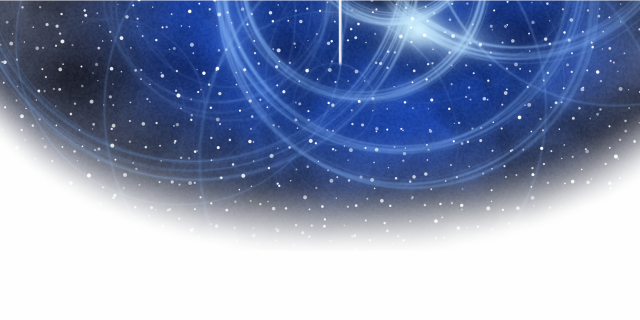
Write a WebGL 2 fragment shader that draws this background.

```glsl
#version 300 es
precision highp float;
// Luminous blue rings of fine strands over a dark nebula that melts into white.
// Each ring is a bundle of circle outlines; clouds come from layered value noise
// and stars from jittered hash grids. Units: canvas height = 1, origin lower left.
uniform vec2 u_resolution;
out vec4 fragColor;

const vec3 PAPER = vec3(0.995);
const vec3 ASH = vec3(0.25, 0.27, 0.34);
const vec3 SOOT = vec3(0.09, 0.10, 0.15);
const vec3 COBALT = vec3(0.10, 0.25, 0.62);
const vec3 NAVY = vec3(0.04, 0.09, 0.27);
const vec3 STRAND = vec3(0.47, 0.66, 0.93);
const vec3 ICE = vec3(0.83, 0.96, 1.0);

// Sine-free hash
vec2 hash2(vec2 p) {
  vec3 q = fract(vec3(p.xyx) * vec3(0.1031, 0.1030, 0.0973));
  q += dot(q, q.yzx + 33.33);
  return fract((q.xx + q.yz) * q.zy);
}

float noise(vec2 p) {
  vec2 i = floor(p), f = fract(p);
  f = f * f * (3.0 - 2.0 * f);
  float low = mix(hash2(i).x, hash2(i + vec2(1, 0)).x, f.x);
  float high = mix(hash2(i + vec2(0, 1)).x, hash2(i + vec2(1, 1)).x, f.x);
  return mix(low, high, f.y);
}

float fbm(vec2 p) {
  float sum = 0.0, amp = 0.5;
  for (int i = 0; i < 5; i++) {
    sum += amp * noise(p);
    p = mat2(1.6, 1.2, -1.2, 1.6) * p + 7.3;
    amp *= 0.5;
  }
  return sum;
}

float glow(vec2 p, vec2 center, vec2 size) {
  vec2 d = (p - center) / size;
  return exp(-dot(d, d));
}

// Thin circle outline with a soft halo
float ring(vec2 p, vec2 center, float radius, float width) {
  float d = abs(length(p - center) - radius) / width;
  return exp(-d * d) + 0.16 * exp(-d * 0.22);
}

// Several slightly displaced rings
float bundle(vec2 p, vec2 center, float radius, float spread, float seed) {
  float sum = 0.0;
  for (int i = 0; i < 7; i++) {
    vec2 h = hash2(vec2(float(i) + 1.0, seed));
    vec2 shift = (hash2(vec2(seed, float(i) + 20.0)) - 0.5) * spread;
    float strength = mix(0.15, 0.55, h.y);
    sum += strength * ring(p, center + shift, radius + (h.x - 0.5) * spread, mix(0.002, 0.005, h.y));
  }
  return sum;
}

// Faint circles scattered behind the main rings
float filaments(vec2 p) {
  float sum = 0.0;
  for (int i = 0; i < 22; i++) {
    vec2 a = hash2(vec2(float(i), 61.0)), b = hash2(vec2(float(i), 83.0));
    vec2 center = vec2(0.2 + 1.8 * a.x, 0.55 + 0.7 * a.y);
    sum += b.y * ring(p, center, 0.12 + 0.5 * b.x, 0.003);
  }
  return sum;
}

// One jittered dot per grid cell
float stars(vec2 p, float cell, float radius, float pixel, float seed) {
  vec2 id = floor(p / cell);
  vec2 h = hash2(id + seed), k = hash2(id + seed + 40.0);
  float size = radius * mix(0.45, 1.0, k.x);
  float d = length(p - (id + 0.15 + 0.7 * h) * cell);
  return (1.0 - smoothstep(size - pixel, size + pixel, d)) * mix(0.45, 1.0, k.y);
}

void main() {
  vec2 p = gl_FragCoord.xy / u_resolution.y;
  float pixel = 0.7 / u_resolution.y;

  // Nebula: grey rim, blue heart, dark hollows
  float cloud = fbm(p * 5.0 + fbm(p * 3.0) * 2.0);
  float blue = 1.0 - smoothstep(0.5, 1.08, length((p - vec2(1.14, 0.95)) / vec2(0.97, 0.62)));
  vec3 color = mix(ASH, COBALT, blue) * (0.62 + 0.75 * cloud);
  color = mix(color, SOOT, 0.85 * glow(p, vec2(0.24, 0.76), vec2(0.15, 0.12)));
  float hollow = glow(p, vec2(1.62, 0.89), vec2(0.12, 0.08)) + glow(p, vec2(0.9, 0.84), vec2(0.08))
    + glow(p, vec2(0.58, 0.78), vec2(0.13, 0.09));
  color = mix(color, NAVY, min(0.6 * hollow, 0.8));
  color = mix(color, NAVY * 0.6, 0.95 * glow(p, vec2(1.23, 1.02), vec2(0.12, 0.06)));
  color += 0.05 * (noise(p * 190.0) - 0.5);

  // Rings, hotter close to the two light sources
  float core = glow(p, vec2(1.28, 0.91), vec2(0.26, 0.16));
  float heat = 0.55 + 0.8 * core + 0.6 * glow(p, vec2(0.74, 0.92), vec2(0.13, 0.22));
  float light = 0.85 * bundle(p, vec2(0.612, 1.151), 0.685, 0.045, 1.0);
  light += bundle(p, vec2(1.25, 1.078), 0.565, 0.05, 2.0);
  light += 0.7 * bundle(p, vec2(1.276, 1.0), 0.58, 0.025, 3.0);
  light += 0.9 * bundle(p, vec2(1.133, 1.078), 0.382, 0.03, 4.0);
  light += bundle(p, vec2(1.224, 1.195), 0.255, 0.03, 5.0);
  light += bundle(p, vec2(1.615, 1.365), 0.54, 0.04, 6.0) * smoothstep(1.15, 1.35, p.x);
  light += 0.35 * bundle(p, vec2(0.703, 1.0), 0.325, 0.08, 7.0);
  light += 0.35 * ring(p, vec2(1.016, 0.661), 0.69, 0.004);
  light += 0.3 * ring(p, vec2(1.354, 0.505), 0.73, 0.005);
  light += 0.3 * ring(p, vec2(0.56, 0.87), 0.51, 0.003);
  light += 0.4 * ring(p, vec2(1.927, 1.26), 0.59, 0.004);
  light += filaments(p) * mix(0.06, 0.17, blue);
  light *= heat * (0.65 + 0.7 * cloud);
  color = mix(color, STRAND, 1.0 - exp(-1.1 * light));
  color = mix(color, ICE, 0.45 * (1.0 - exp(-light * core * 2.0)));

  // Bright flare where the rings meet
  float flare = glow(p, vec2(1.29, 0.915), vec2(0.07, 0.055)) + 0.5 * glow(p, vec2(1.38, 0.87), vec2(0.15, 0.05))
    + 0.35 * glow(p, vec2(1.13, 0.96), vec2(0.09, 0.04));
  color = mix(color, ICE, min(flare * (0.45 + 0.8 * cloud), 0.95));

  // Stars and the upright beam
  float dots = max(stars(p, 0.082, 0.0062, pixel, 11.0), stars(p + 0.031, 0.061, 0.0038, pixel, 57.0));
  float beam = (1.0 - smoothstep(0.002, 0.002 + 2.0 * pixel, abs(p.x - 1.063))) * smoothstep(0.79, 0.81, p.y);
  color = mix(color, PAPER, max(dots, 0.9 * beam));

  // Bowl-shaped fade into white, cut off at the base, and a pale upper rim
  float d2 = (p.x - 1.07) * (p.x - 1.07);
  float edge = 0.31 + 0.182 * d2 + 0.116 * d2 * d2;
  float body = smoothstep(edge - 0.12, edge + 0.13, p.y + 0.03 * (cloud - 0.5));
  body *= smoothstep(0.217 - pixel, 0.217 + pixel, p.y);
  body *= 1.0 - 0.5 * smoothstep(0.996, 0.999, p.y);
  fragColor = vec4(mix(PAPER, clamp(color, 0.0, 1.0), body), 1.0);
}
```
